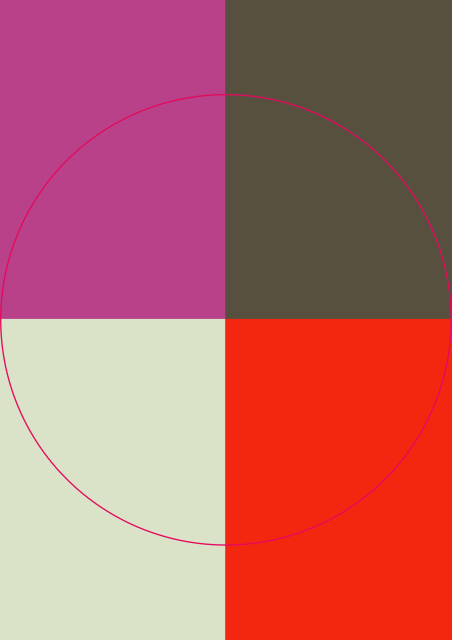
This background is drawn by a WebGL 1 fragment shader. Its source:

```glsl
precision highp float;
// Four flat colour quadrants meeting just off the centre of the canvas,
// overlaid with a hairline ring that nearly spans the full width.
// Quadrants are blended by smoothed half-planes; the ring is a circle distance.

uniform vec2 u_resolution;

// Colours
const vec3 MAGENTA = vec3(0.725, 0.255, 0.540);
const vec3 OLIVE   = vec3(0.341, 0.314, 0.243);
const vec3 CREAM   = vec3(0.855, 0.890, 0.780);
const vec3 RED     = vec3(0.953, 0.153, 0.063);
const vec3 CRIMSON = vec3(0.890, 0.040, 0.370);

// Layout, in canvas widths measured from the canvas centre
const vec2  SPLIT       = vec2(-0.0018, 0.0024);
const vec2  RING_CENTRE = vec2(-0.0002, 0.0004);
const float RING_RADIUS = 0.4982;
const float RING_WIDTH  = 0.0030;

// Coverage of the region where d > 0, smoothed over one pixel
float coverage(float d, float pixel) {
  return clamp(d / pixel + 0.5, 0.0, 1.0);
}

void main() {
  float pixel = 1.0 / u_resolution.x;
  vec2 p = (gl_FragCoord.xy - 0.5 * u_resolution) * pixel;

  // Quadrants
  float right = coverage(p.x - SPLIT.x, pixel);
  float upper = coverage(p.y - SPLIT.y, pixel);
  vec3 bottomRow = mix(CREAM, RED, right);
  vec3 topRow = mix(MAGENTA, OLIVE, right);
  vec3 colour = mix(bottomRow, topRow, upper);

  // Hairline ring
  float ringDistance = abs(length(p - RING_CENTRE) - RING_RADIUS);
  float ring = coverage(0.5 * RING_WIDTH - ringDistance, pixel);
  colour = mix(colour, CRIMSON, ring);

  gl_FragColor = vec4(colour, 1.0);
}
```
